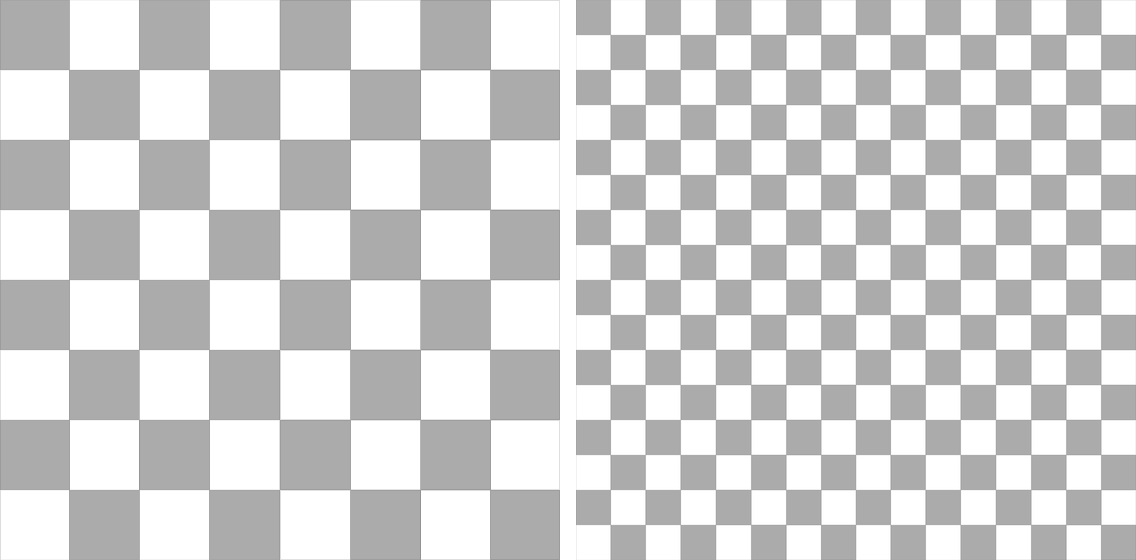
Left: one tile. Right: repeated 2 by 2.
This pattern is drawn by a Shadertoy shader. Its source:

```glsl
// Grey and white checkerboard with faint dark hairlines along the cell edges.

const float CELLS = 8.0;               // cells across and down
const vec3 GREY = vec3(0.67);
const vec3 WHITE = vec3(1.0);
const vec3 LINE_COLOR = vec3(0.36);
const float LINE_WIDTH = 0.0008;       // fraction of the canvas
const float FAINT_LINE = 0.4;          // row line strength in the left half
const float LINE_VARIATION = 0.3;      // strength lost at random per segment
const float COLUMN_DRIFT = 0.0014;     // sideways drift of the columns
const float TAU = 6.2831853;

float hash(vec2 p) {
    return fract(sin(dot(p, vec2(127.1, 311.7))) * 43758.5453);
}

// Share of a pixel that a line covers, at a distance from its centre.
float lineCoverage(float dist, float width, float pixel) {
    float halfWidth = 0.5 * width;
    float near = max(dist - 0.5 * pixel, -halfWidth);
    float far = min(dist + 0.5 * pixel, halfWidth);
    return clamp((far - near) / pixel, 0.0, 1.0);
}

// Random strength of one edge segment, wrapped to the canvas.
float segmentStrength(float edge, float cell, float seed) {
    vec2 id = mod(vec2(edge, cell), CELLS);
    return 1.0 - LINE_VARIATION * hash(id + seed);
}

void mainImage(out vec4 fragColor, in vec2 fragCoord) {
    vec2 uv = fragCoord / iResolution.xy;
    vec2 pixel = CELLS / iResolution.xy;

    // Cell space, with a periodic drift of the columns
    vec2 p = uv;
    p.x += COLUMN_DRIFT * sin(TAU * uv.x);
    p *= CELLS;
    vec2 cell = floor(p);
    vec2 edge = floor(p + 0.5);
    vec2 offset = p - edge;

    // Antialiased checker: the product of two square waves
    vec2 parity = 1.0 - 2.0 * mod(edge, 2.0);
    vec2 wave = parity * clamp(2.0 * offset / pixel, -1.0, 1.0);
    vec3 color = mix(GREY, WHITE, 0.5 + 0.5 * wave.x * wave.y);

    // Hairlines, weaker along the rows of the left half
    float width = LINE_WIDTH * CELLS;
    float column = lineCoverage(abs(offset.x), width, pixel.x)
                 * segmentStrength(edge.x, cell.y, 3.0);
    float row = lineCoverage(abs(offset.y), width, pixel.y)
              * segmentStrength(edge.y, cell.x, 17.0)
              * mix(FAINT_LINE, 1.0, step(0.5 * CELLS, p.x));
    color = mix(color, LINE_COLOR, max(column, row));

    fragColor = vec4(color, 1.0);
}
```
